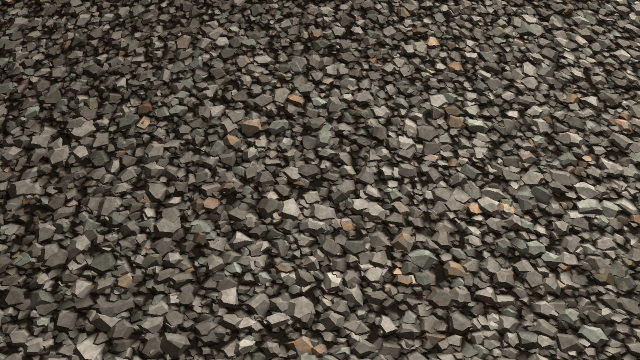
Give the GLSL for this texture, as a WebGL 2 fragment shader.

```glsl
#version 300 es
precision highp float;
// A bed of crushed grey-brown gravel receding from the viewer.
// Each stone is a faceted solid (the minimum of several planes); the highest
// one wins, then gets slanted light, a short cast shadow and dark crevices.

#define DENSITY 27.0      // stones per unit of perspective width
#define HORIZON 2.05      // height where the ground would vanish
#define SQUASH 1.25       // foreshortening of the stones
#define LAYERS 3          // stone sizes, large to small
#define SIDES 6           // side facets per stone
#define GAIN 0.86         // overall brightness
#define AMBIENT 0.17      // light in shaded facets
#define SHADOW_REACH 0.22 // distance to the shadow caster
#define GRAIN 0.34        // strength of the surface mottling
#define LIGHT normalize(vec3(0.25, 0.60, 0.70))

uniform vec2 u_resolution;
out vec4 fragColor;

struct Hit { float height; vec2 slope; vec4 id; };

// Integer hash giving four values from 0 to 1
vec4 hash4(ivec3 key) {
    uvec4 v = uvec4(uvec3(key), 77u) * 1664525u + 1013904223u;
    v += v.yzxy * v.wxyz;
    v ^= v >> 16u;
    v += v.yzxy * v.wxyz;
    v ^= v >> 16u;
    return vec4(v >> 8u) / 16777216.0;
}

float valueNoise(vec2 p) {
    ivec2 c = ivec2(floor(p));
    vec2 f = fract(p);
    f *= f * (3.0 - 2.0 * f);
    float a = hash4(ivec3(c, 9)).x, b = hash4(ivec3(c + ivec2(1, 0), 9)).x;
    float d = hash4(ivec3(c + ivec2(0, 1), 9)).x, e = hash4(ivec3(c + 1, 9)).x;
    return mix(mix(a, b, f.x), mix(d, e, f.x), f.y);
}

// Height and gradient of one stone: a tilted top cut by sloping sides
vec3 stoneSurface(vec2 d, vec4 shape, vec4 id) {
    float radius = mix(0.36, 0.56, shape.z);
    vec2 tilt = (id.xy - 0.5) * 0.75;
    vec3 surface = vec3(mix(0.24, 0.44, shape.w) + dot(tilt, d), tilt);
    for (int i = 0; i < SIDES; i++) {
        vec3 r = fract(id.zwx * vec3(17.3, 31.7, 23.9) * float(i + 1) + shape.xyz);
        float angle = 6.28318 * (float(i) + 0.7 * r.x + id.w) / float(SIDES);
        vec2 n = vec2(cos(angle), sin(angle));
        float steep = mix(0.8, 2.8, r.y);
        float h = (radius * mix(0.72, 1.2, r.z) - dot(d, n)) * steep;
        if (h < surface.x) surface = vec3(h, -n * steep);
    }
    return surface;
}

// Topmost stone over a ground point
Hit gravel(vec2 p) {
    Hit hit = Hit(0.0, vec2(0.0), vec4(0.2));
    for (int layer = 0; layer < LAYERS; layer++) {
        float scale = 1.0 + 0.55 * float(layer);
        vec2 q = p * scale + float(layer) * vec2(7.37, 3.71);
        ivec2 cell = ivec2(floor(q));
        for (int k = 0; k < 9; k++) {
            ivec2 c = cell + ivec2(k % 3 - 1, k / 3 - 1);
            vec4 shape = hash4(ivec3(c, layer));
            vec2 d = q - vec2(c) - mix(vec2(0.12), vec2(0.88), shape.xy);
            if (dot(d, d) > 0.9) continue;
            vec4 id = hash4(ivec3(c, layer + 20));
            vec3 s = stoneSurface(d, shape, id);
            float top = (s.x + 0.32 * fract(id.z * 7.1 + shape.w)) / scale;
            if (s.x > 0.0 && top > hit.height) hit = Hit(top, s.yz, id);
        }
    }
    return hit;
}

vec3 shade(vec2 uv, float aspect) {
    // Perspective that shrinks the stones evenly towards the top
    float depth = HORIZON - uv.y;
    vec2 p = DENSITY * vec2((uv.x - 0.5 * aspect) / depth, -SQUASH * log(depth));
    Hit hit = gravel(p);

    // Light, cast shadow and crevices
    vec3 light = LIGHT;
    float diffuse = max(dot(normalize(vec3(-hit.slope, 1.0)), light), 0.0);
    vec2 toLight = normalize(light.xy);
    float ray = hit.height + SHADOW_REACH * light.z / length(light.xy);
    float blocker = gravel(p + toLight * SHADOW_REACH).height;
    float lit = 1.0 - 0.85 * smoothstep(0.0, 0.12, blocker - ray);
    float crevice = mix(0.22, 1.0, smoothstep(0.04, 0.36, hit.height));

    // Stone tone and mottling
    vec2 local = p + hit.id.xy * 40.0;
    float patches = valueNoise(local * 4.0);
    float mottle = 0.5 * patches + 0.5 * valueNoise(local * 11.0);
    float albedo = mix(0.54, 0.96, hit.id.z) * (1.0 + GRAIN * (mottle - 0.5));
    float falloff = mix(0.72, 1.08, smoothstep(-0.1, 1.2, uv.x / aspect + 0.45 * (1.0 - uv.y)));
    float v = GAIN * albedo * crevice * falloff * (AMBIENT + (1.0 - AMBIENT) * diffuse * lit) + 0.03;

    // Warm grey, with some rusty and some greenish stones
    vec3 color = v * vec3(1.0, 0.965, 0.90) - vec3(0.0, 0.015, 0.03);
    float rust = smoothstep(0.88, 1.0, hit.id.w) * smoothstep(0.2, 0.8, patches);
    color *= mix(vec3(1.0), vec3(1.16, 0.95, 0.76), rust);
    color *= mix(vec3(1.0), vec3(0.94, 1.0, 0.99), smoothstep(0.75, 0.9, hit.id.x));
    return max(color, 0.0);
}

void main() {
    // Four samples per pixel smooth the stone edges
    vec3 sum = vec3(0.0);
    for (int i = 0; i < 4; i++) {
        vec2 offset = vec2(i % 2, i / 2) * 0.5 - 0.25;
        sum += shade((gl_FragCoord.xy + offset) / u_resolution.y, u_resolution.x / u_resolution.y);
    }
    fragColor = vec4(sum * 0.25, 1.0);
}
```
